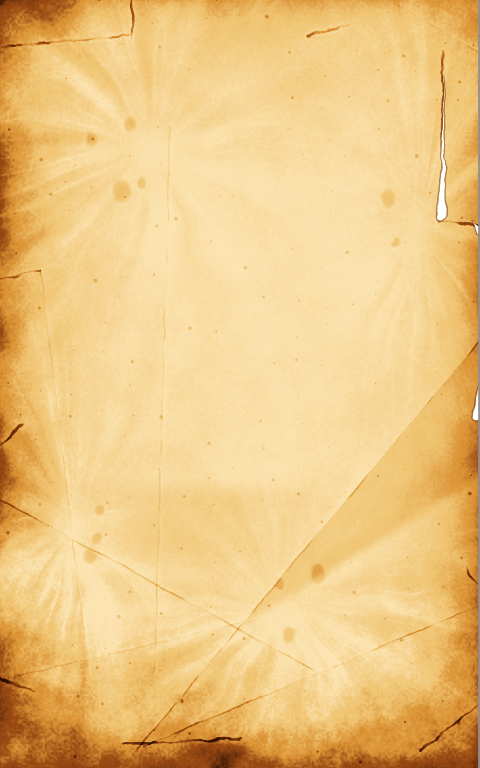
A Shadertoy shader for this texture:

```glsl
#define PAGE vec2(1.0, 1.6)
#define RAY_STRENGTH 0.62
#define EDGE_BURN 0.34
#define EDGE_TAN 0.36
#define GRAIN 0.10
#define FOLD_WIDTH 0.0006
#define CRACK_WIDTH 0.0016
#define SPECK_CELLS 17.0

float hash(vec2 p) {
    vec3 q = fract(vec3(p.xyx) * 0.1031);
    q += dot(q, q.yzx + 33.33);
    return fract((q.x + q.y) * q.z);
}

float noise(vec2 p) {
    vec2 i = floor(p), f = fract(p);
    f = f * f * (3.0 - 2.0 * f);
    return mix(mix(hash(i), hash(i + vec2(1, 0)), f.x),
               mix(hash(i + vec2(0, 1)), hash(i + vec2(1, 1)), f.x), f.y);
}

float fbm(vec2 p) {
    float sum = 0.0, amp = 0.5;
    for (int i = 0; i < 5; i++) {
        sum += amp * noise(p);
        p = mat2(1.6, 1.2, -1.2, 1.6) * p + 7.3;
        amp *= 0.5;
    }
    return sum;
}

// Coverage of a shape of half width w at distance d
float ink(float d, float w) {
    return 1.0 - smoothstep(w, w + 1.2 / iResolution.x, d);
}

// x: distance to the segment, y: position along it, z: signed side
vec3 segment(vec2 p, vec4 ends) {
    vec2 v = p - ends.xy, d = ends.zw - ends.xy;
    float h = clamp(dot(v, d) / dot(d, d), 0.0, 1.0);
    return vec3(length(v - d * h), h, (d.x * v.y - d.y * v.x) / length(d));
}

// Wrinkles fanning out of a pale knot, with thin bright veins
float burst(vec2 p, vec2 center, vec2 stretch, float reach) {
    vec2 v = (p - center) * stretch;
    v += 0.022 * (vec2(noise(p * 14.0), noise(p * 14.0 + 40.0)) - 0.5);
    float r = length(v) + 0.0001;
    vec2 dir = v / r;
    float rays = fbm(dir * 6.0 + center * 31.0 + r * 2.5) - 0.5;
    float vein = 1.0 - abs(2.0 * noise(dir * 8.0 + center * 17.0 + r * 3.0) - 1.0);
    float fade = smoothstep(0.02, 0.14, r) * exp(-r * r / (reach * reach));
    float broken = smoothstep(0.3, 0.6, noise(p * 13.0 + 5.0));
    return fade * (RAY_STRENGTH * rays - 0.16 * pow(vein, 7.0) * broken - 0.03)
         - 0.2 * exp(-r * r / 0.004);
}

vec3 paperColor(float t) {
    vec3 c = mix(vec3(0.985, 0.895, 0.7), vec3(0.94, 0.77, 0.45), smoothstep(-0.06, 0.36, t));
    c = mix(c, vec3(0.86, 0.58, 0.21), smoothstep(0.3, 0.66, t));
    c = mix(c, vec3(0.59, 0.28, 0.07), smoothstep(0.62, 0.98, t));
    return mix(c, vec3(0.17, 0.06, 0.02), smoothstep(0.95, 1.5, t));
}

const vec4 FOLDS[7] = vec4[](
    vec4(0.27, 0.02, 1, 0.89), vec4(0, 0.56, 0.68, 0.19), vec4(0.3, 0.045, 1, 0.34),
    vec4(0.355, 1.34, 0.323, 0.2), vec4(0.085, 1.04, 0.19, 0.16),
    vec4(0.83, 1.59, 1, 1.49), vec4(0.03, 0.19, 0.53, 0.31));

const vec4 CRACKS[11] = vec4[](
    vec4(0, 1.02, 0.085, 1.035), vec4(0, 0.67, 0.05, 0.72), vec4(0, 0.185, 0.07, 0.16),
    vec4(0, 1.5, 0.27, 1.525), vec4(0.275, 1.6, 0.278, 1.52), vec4(0.64, 1.525, 0.73, 1.55),
    vec4(0.925, 1.49, 0.918, 1.14), vec4(0.92, 1.14, 1, 1.13), vec4(0.97, 0.42, 1, 0.38),
    vec4(0.26, 0.05, 0.5, 0.06), vec4(0.88, 0.04, 1, 0.14));

// Centre and size of the stains around the knots
const vec3 STAINS[12] = vec3[](
    vec3(0.273, 1.34, 0.016), vec3(0.19, 1.31, 0.015), vec3(0.295, 1.222, 0.01),
    vec3(0.255, 1.205, 0.022), vec3(0.825, 1.097, 0.009), vec3(0.208, 0.538, 0.01),
    vec3(0.205, 0.48, 0.011), vec3(0.603, 0.277, 0.016), vec3(0.585, 0.385, 0.01),
    vec3(0.81, 1.185, 0.017), vec3(0.185, 0.44, 0.016), vec3(0.66, 0.405, 0.02));

// White gaps that widen toward their second end
const vec4 TEARS[3] = vec4[](vec4(0.926, 1.44, 0.92, 1.15),
    vec4(0.985, 1.14, 1, 1.12), vec4(1, 0.82, 0.992, 0.73));

void mainImage(out vec4 fragColor, in vec2 fragCoord) {
    vec2 p = PAGE * fragCoord / iResolution.xy;
    float cloud = fbm(p * 5.0 + 3.0), fine = fbm(p * 26.0);
    vec2 ragged = p + 0.018 * (vec2(fbm(p * 32.0), fbm(p * 32.0 + 50.0)) - 0.48);

    // Pale middle, tan surround and burnt borders
    vec2 q = abs(p - vec2(0.54, 0.92)) / vec2(0.54, 0.8);
    float rim = smoothstep(0.08, 1.25, pow(q.x, 3.0) + pow(q.y, 3.5));
    vec4 inset = vec4(p, PAGE - p);
    vec4 wide = exp(-inset / vec4(0.13, 0.16, 0.11, 0.12));
    vec4 narrow = exp(-inset / vec4(0.035, 0.05, 0.028, 0.03));
    float tone = 0.05 + 0.1 * rim + (cloud - 0.48) * (0.1 + 0.4 * rim);
    tone += EDGE_TAN * dot(wide, vec4(1)) * (0.55 + 0.9 * cloud);
    tone += EDGE_BURN * dot(narrow, vec4(0.7, 1.1, 0.7, 0.8)) * (0.2 + 1.2 * cloud);
    vec2 scorch = (p - vec2(0.53, 0.02)) / vec2(0.14, 0.045);
    tone += 0.32 * exp(-dot(scorch, scorch)) * (0.5 + fine);

    // Four wrinkle bursts, quiet over the middle
    float rays = burst(p, vec2(0.31, 1.28), vec2(1), 0.4)
               + burst(p, vec2(0.865, 1.13), vec2(1.8, 0.8), 0.34)
               + burst(p, vec2(0.155, 0.5), vec2(1.6, 0.8), 0.32)
               + burst(p, vec2(0.59, 0.34), vec2(0.8, 1), 0.35);
    tone += rays * (0.35 + 0.75 * smoothstep(0.0, 0.4, rim));

    // Tan wedge beside the long fold, and a faint band
    float below = 1.0 - smoothstep(-0.004, 0.004, segment(p, FOLDS[0]).z);
    float above = smoothstep(-0.01, 0.02, segment(p, vec4(0.62, 0.36, 1, 0.6)).z);
    tone += below * above * (0.1 + 0.14 * cloud);
    float band = smoothstep(0.28, 0.55, p.y) * (1.0 - smoothstep(0.55, 0.61, p.y));
    tone += 0.14 * band * smoothstep(0.2, 0.36, p.x) * (1.0 - smoothstep(0.55, 0.75, p.x));

    // Stains and scattered specks
    for (int i = 0; i < STAINS.length(); i++) {
        float d = length((ragged - STAINS[i].xy) * vec2(1, 0.8));
        tone += 0.24 * (1.0 - smoothstep(0.5, 1.1, d / STAINS[i].z));
    }
    vec2 cell = floor(p * SPECK_CELLS);
    vec2 spot = (cell + 0.2 + 0.6 * vec2(hash(cell), hash(cell + 91.0))) / SPECK_CELLS;
    float size = mix(0.0, 0.003, pow(hash(cell + 37.0), 4.0));
    tone += 0.32 * ink(length(p - spot), size) * step(0.5, hash(cell + 13.0));

    // Broken folds with a lit flank, then ragged cracks
    float wear = smoothstep(0.25, 0.75, noise(p * 33.0));
    for (int i = 0; i < FOLDS.length(); i++) {
        vec3 s = segment(mix(p, ragged, 0.35), FOLDS[i]);
        tone += (i < 3 ? 0.34 : 0.15) * (0.25 + 0.9 * wear) * ink(s.x, FOLD_WIDTH);
        tone -= 0.09 * exp(-s.x / 0.005) * step(0.0, s.z);
    }
    for (int i = 0; i < CRACKS.length(); i++) {
        float d = segment(ragged, CRACKS[i]).x;
        tone += (0.2 + 0.4 * wear) * ink(d, CRACK_WIDTH * (0.1 + wear));
        tone -= 0.07 * exp(-abs(d - 0.006) / 0.003);
    }

    // Paper fibre and blotchy wear
    tone += GRAIN * (noise(p * 230.0) - 0.5) * (0.6 + rim);
    tone += (0.07 + 0.28 * rim) * (fine - 0.48);
    vec3 color = paperColor(tone);

    // Torn openings and the backing strip at the right
    for (int i = 0; i < TEARS.length(); i++) {
        vec3 s = segment(mix(p, ragged, 0.7), TEARS[i]);
        float gap = s.x - 0.0075 * s.y * s.y;
        color = mix(color, vec3(0.42, 0.2, 0.06), 0.5 * ink(gap, 0.002));
        color = mix(color, vec3(1), ink(gap, -0.001));
    }
    color = mix(color, vec3(0.58, 0.56, 0.55), 1.0 - ink(p.x, 0.995));
    fragColor = vec4(color, 1);
}
```
